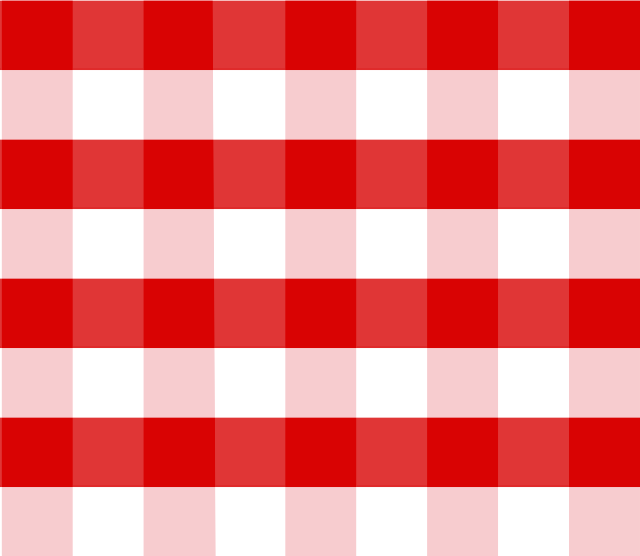
A Shadertoy shader for this pattern:

```glsl
// Red and white gingham cloth: overlapping translucent bands with soft woven edges

const vec3 CROSSING_RED = vec3(0.85, 0.01, 0.01);  // row over column
const vec3 ROW_RED      = vec3(0.88, 0.21, 0.21);  // row alone
const vec3 COLUMN_PINK  = vec3(0.97, 0.80, 0.81);  // column alone
const vec3 CLOTH_WHITE  = vec3(1.0);

const vec2 BAND_PITCH = vec2(0.1108, 0.1250);  // band width, share of canvas
const vec2 FIRST_EDGE = vec2(0.1135, 0.1261);  // end of first band, from top left
const float EDGE_SOFTNESS = 0.007;             // in band widths
const float LEANING_EDGE = 2.0;                // index of the one crooked column edge
const float LEAN_TOP = -0.026;                 // its offsets, in band widths
const float LEAN_BOTTOM = 0.016;
const float HEM_WIDTH = 0.016;                 // darker thread under each row
const float HEM_STRENGTH = 0.35;

// Signed distance to alternate bands, positive inside; edges lie on integers
float bandDistance(float t) {
    return 0.5 - abs(mod(t - 0.5, 2.0) - 1.0);
}

// Smoothed coverage, never sharper than one pixel
float bandCoverage(float t, float pixel) {
    float softness = max(EDGE_SOFTNESS, 0.5 * pixel);
    return smoothstep(-softness, softness, bandDistance(t));
}

void mainImage(out vec4 fragColor, in vec2 fragCoord) {
    vec2 uv = fragCoord / iResolution.xy;
    uv.y = 1.0 - uv.y;
    vec2 t = (uv - FIRST_EDGE) / BAND_PITCH;
    vec2 pixel = 1.0 / (iResolution.xy * BAND_PITCH);

    // One column edge drifts slightly down the cloth
    if (floor(t.x + 0.5) == LEANING_EDGE) {
        t.x -= mix(LEAN_TOP, LEAN_BOTTOM, uv.y);
    }

    float column = bandCoverage(t.x, pixel.x);
    float row = bandCoverage(t.y, pixel.y);

    // Fine hem just inside the lower edge of each row
    float hemOffset = mod(t.y + 1.0, 2.0) - 1.0 + HEM_WIDTH;
    float hemReach = max(HEM_WIDTH, pixel.y);
    float hem = HEM_STRENGTH * (1.0 - smoothstep(0.0, hemReach, abs(hemOffset)));

    // Weave rows over columns
    vec3 rowColor = mix(ROW_RED, CROSSING_RED, max(column, hem));
    vec3 gapColor = mix(CLOTH_WHITE, COLUMN_PINK, column);
    fragColor = vec4(mix(gapColor, rowColor, row), 1.0);
}
```
